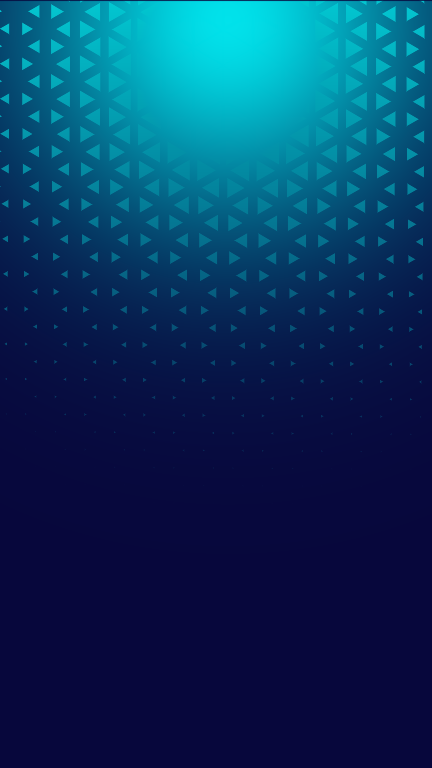
Reproduce this background procedurally as a Shadertoy shader.

```glsl
const vec3 NAVY = vec3(0.027, 0.027, 0.235);
const vec3 CYAN = vec3(0.0, 0.885, 0.92);
const vec3 TEAL = vec3(0.005, 0.78, 0.82);

// Lengths are fractions of the canvas height.
const vec2 PITCH = vec2(0.0771, 0.0456);
const vec2 ANCHOR = vec2(0.0208, 0.5521);
const float TILT = 0.0072;

// Equilateral triangle pointing along +x, centred on its centroid.
float triangleDistance(vec2 p, float inradius) {
    return max(-p.x, 0.5 * p.x + 0.866 * abs(p.y)) - inradius;
}

// Triangles shrink with distance from the focus.
float triangleInradius(vec2 centre, vec2 focus, float reach) {
    float nearness = max(1.0 - distance(centre, focus) / reach, 0.0);
    return PITCH.y * nearness * nearness / 3.464;
}

// Coverage of back-to-back triangle pairs on one rectangular lattice.
float trianglePairs(vec2 p, vec2 origin, float pixel) {
    vec2 node = origin + PITCH * round((p - origin) / PITCH);
    vec2 local = p - node;
    float offset = PITCH.x / 6.0;
    vec2 centre = node + vec2(local.x < 0.0 ? -offset : offset, 0.0);
    float inradius = triangleInradius(centre, vec2(0.2995, 0.922), 0.664);
    float d = triangleDistance(vec2(abs(local.x) - offset, local.y), inradius);
    float visible = smoothstep(0.0, 0.0008, inradius);
    return visible * (1.0 - smoothstep(-0.5 * pixel, 0.5 * pixel, d));
}

vec3 glowBackground(vec2 p, vec2 centre, float radius) {
    float glow = exp(-pow(distance(p, centre) / radius, 1.85));
    return mix(NAVY, CYAN, glow);
}

void mainImage(out vec4 fragColor, in vec2 fragCoord) {
    float pixel = 1.0 / iResolution.y;
    vec2 p = fragCoord * pixel;
    vec3 color = glowBackground(p, vec2(0.297, 0.974), 0.267);

    // Two interleaved lattices, slightly tilted
    vec2 q = p + vec2(0.0, TILT * (p.x - ANCHOR.x));
    float coverage = 0.0;
    for (int i = 0; i < 2; i++) {
        vec2 origin = ANCHOR + 0.5 * float(i) * PITCH;
        coverage = max(coverage, trianglePairs(q, origin, pixel));
    }

    // Triangles brighten with height and dissolve into the glow
    float lift = clamp((p.y - 0.3) / 0.7, 0.0, 1.0);
    vec3 tint = max(color, mix(NAVY, TEAL, lift));
    color = mix(color, tint, coverage);

    // Thin dark line along the top edge
    float topLine = smoothstep(0.9978, 0.9994, p.y);
    color = mix(color, NAVY, 0.8 * topLine);
    fragColor = vec4(color, 1.0);
}
```
